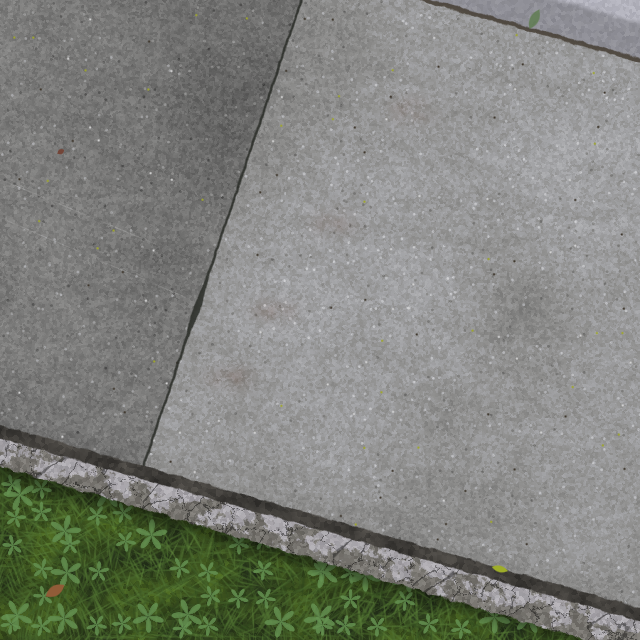
A Shadertoy shader for this texture:

```glsl
#define SLAB_LEFT 0.485
#define SLAB_RIGHT 0.595
#define GRAIN 0.085
#define KERB_SLOPE 0.286
#define GUTTER_TOP 0.336
#define KERB_TOP 0.315
#define GRASS_TOP 0.271
#define FAR_KERB 1.186
#define BLADE_LAYERS 6

float hash(vec2 p) {
  vec3 q = fract(p.xyx * vec3(.1031, .1030, .0973));
  q += dot(q, q.yzx + 33.33);
  return fract((q.x + q.y) * q.z);
}
vec2 hash2(vec2 p) { return vec2(hash(p), hash(p + 71.7)); }

// Nearest distance, border distance, random value of the cell
vec3 cellular(vec2 p) {
  vec3 near = vec3(9., 9., 0.);
  for (int k = 0; k < 9; k++) {
    vec2 cell = floor(p) + vec2(k % 3 - 1, k / 3 - 1);
    float d = length(cell + hash2(cell) - p);
    if (d < near.x) near = vec3(d, near.x, hash(cell + 19.1));
    else near.y = min(near.y, d);
  }
  return vec3(near.x, near.y - near.x, near.z);
}

// Layered warped sines, about -1 to 1
float waves(vec2 p) {
  float sum = 0., amp = .5;
  for (int i = 0; i < 5; i++) {
    p = mat2(.8, .6, -.6, .8) * p + 1.7;
    sum += amp * sin(p.x + 1.4 * sin(p.y));
    p *= 1.9;
    amp *= .6;
  }
  return sum;
}

// Smooth coverage of a signed distance
float cover(float d) { return clamp(.5 - .7 * d * iResolution.y, 0., 1.); }

float blob(vec2 p, float x, float y, float rx, float ry) {
  vec2 d = (p - vec2(x, y)) / vec2(rx, ry);
  return exp(-dot(d, d));
}

float leaf(vec2 p, vec2 center, float angle, vec2 size) {
  float c = cos(angle), s = sin(angle);
  vec2 q = mat2(c, -s, s, c) * (p - center) / size;
  return cover((abs(q.y) - 1. + q.x * q.x) * size.y);
}

vec3 concrete(vec2 p, float joint, float edge) {
  float s = mix(SLAB_LEFT, SLAB_RIGHT, smoothstep(-.002, .003, joint));
  // Broad shade and wear
  s -= .075 * blob(p, .34, .83, .15, .17) + .05 * blob(p, .49, .95, .12, .12);
  s -= .03 * blob(p, .26, .55, .08, .14) + .065 * blob(p, .82, .53, .08, .11);
  s -= .055 * blob(p, .70, .36, .06, .05) + .045 * blob(p, .72, .20, .16, .07);
  s += .04 * blob(p, .92, .72, .14, .17) + .03 * blob(p, .54, .55, .18, .18);
  s -= .05 * exp(-max(edge - GUTTER_TOP, 0.) / .035);
  s += .016 * (waves(p * 22.) + waves((p + vec2(0., .12 * p.x)) * vec2(16., 70.)));
  // Grit and pits
  s += GRAIN * (cellular(p * 260.).z - .5) + .05 * (cellular(p * 110.).z - .5);
  vec3 pit = cellular(p * 85.);
  s += (.13 * step(.91, pit.z) - .12 * step(pit.z, .05)) * (1. - smoothstep(.1, .26, pit.x));
  // Long scratches
  float scratch = min(abs(p.y - .72 + .417 * p.x), abs(p.y - .66 + .43 * p.x));
  s += .07 * cover(max(scratch - .0006, p.x - .29)) * (1. + waves(p * 60.));
  vec3 col = s * vec3(1., .998, .99) + vec3(-.004, 0., .016) * smoothstep(.55, .65, s);
  // Rusty stains
  for (float t = 0.; t < 4.; t++) {
    float mark = blob(p, .36 + t * (.055 + .013 * t), .41 + t * (.085 + .018 * t), .03, .018);
    col -= vec3(.045, .075, .09) * mark * (.7 + .5 * waves(p * 90.));
  }
  // Scattered flecks
  vec2 cell = floor(p * 24.);
  float kind = hash(cell + 5.3), fleck = length(fract(p * 24.) - .2 - .6 * hash2(cell)) / 24.;
  vec3 tint = kind > .94 ? vec3(.62, .65, .18) : kind > .86 ? vec3(.82) : vec3(.25, .22, .18);
  return mix(col, tint, step(.76, kind) * cover(fleck - .0016));
}

vec3 kerb(vec2 p, float depth) {
  float peel = smoothstep(-.35, .1, waves(p * 75.) + .5 * waves(p * 210.) - 1.1 * depth + .4);
  vec3 col = mix(vec3(.46, .45, .43), vec3(.66, .65, .67), peel) + .14 * (cellular(p * 190.).z - .5);
  return col * (.6 + .4 * smoothstep(.015, .06, cellular(p * 24. + .2 * waves(p * 120.)).y));
}

vec3 grass(vec2 p, float edge) {
  float lush = clamp(.5 + .5 * waves(p * 35.) + .25 * (.3 - p.x), 0., 1.);
  vec3 col = mix(vec3(.14, .19, .10), vec3(.27, .37, .12), lush) * (.8 + .4 * cellular(p * 150.).z);
  // Crossed blades
  for (int n = 0; n < BLADE_LAYERS * 9; n++) {
    float scale = 26. + 5. * float(n / 9);
    vec2 cell = floor(p * scale) + vec2(n % 3 - 1, n / 3 % 3 - 1);
    float mask = leaf(p, (cell + hash2(cell)) / scale, 6.28 * hash(cell + 3.7), vec2(.8, .055) / scale);
    col = mix(col, mix(vec3(.17, .26, .10), vec3(.37, .52, .23), hash(cell + 8.1)), .62 * mask);
  }
  // Star-shaped weeds
  for (float scale = 15.; scale < 24.; scale += 8.) {
    vec2 cell = floor(p * scale), d = fract(p * scale) - .4 - .2 * hash2(cell);
    float h = hash(cell + 13.), petal = abs(cos(2.5 * atan(d.y, d.x) + 6.28 * h));
    float mask = step(.55, h) * cover((length(d) - .06 - .32 * petal * petal) / scale);
    col = mix(col, vec3(.36, .52, .29) * (.75 + .35 * petal), .85 * mask);
  }
  return col * mix(1., .6, smoothstep(GRASS_TOP - .035, GRASS_TOP, edge));
}

void mainImage(out vec4 fragColor, in vec2 fragCoord) {
  vec2 p = fragCoord / iResolution.xy;
  float wobble = .0018 * waves(p * 130.), edge = p.y + KERB_SLOPE * p.x + wobble;
  float joint = (p.x - .132 - .339 * p.y) / 1.056 + .5 * wobble;
  vec3 col = concrete(p, joint, edge);
  // Slab joint
  float gap = .0019 + .0035 * blob(p, .309, .518, .05, .035);
  col = mix(col, vec3(.17, .18, .16), .88 * cover(abs(joint) - gap));
  // Far kerb and debris
  float far = p.y + .28 * p.x - FAR_KERB + wobble;
  vec3 stone = mix(vec3(.56, .56, .59), vec3(.70, .70, .74), smoothstep(.052, .064, far));
  col = mix(col, stone + .07 * (cellular(p * 180.).z - .5), cover(-far));
  col = mix(col, vec3(.27, .24, .2), .85 - .85 * smoothstep(.002, .005, abs(far)));
  col = mix(col, vec3(.36, .48, .30), .8 * leaf(p, vec2(.835, .97), 1.1, vec2(.017, .007)));
  // Gutter, near kerb and lawn
  vec3 dirt = vec3(.26, .25, .235) * (.82 + .3 * cellular(p * 130.).z + .2 * waves(p * 50.));
  col = mix(col, dirt, cover(edge - GUTTER_TOP));
  col = mix(col, kerb(p, (KERB_TOP - edge) / (KERB_TOP - GRASS_TOP)), cover(edge - KERB_TOP));
  float lawn = edge + .01 * p.x + .002 * waves(p * 190.) - GRASS_TOP;
  if (lawn < .004) col = mix(col, grass(p, edge), cover(lawn));
  // Fallen leaves
  col = mix(col, vec3(.45, .27, .22), leaf(p, vec2(.095, .763), .5, vec2(.006, .004)));
  col = mix(col, vec3(.57, .36, .22), leaf(p, vec2(.086, .077), .55, vec2(.017, .008)));
  col = mix(col, vec3(.62, .68, .16), leaf(p, vec2(.781, .111), -.25, vec2(.013, .005)));
  fragColor = vec4(clamp(col, 0., 1.), 1.);
}
```
